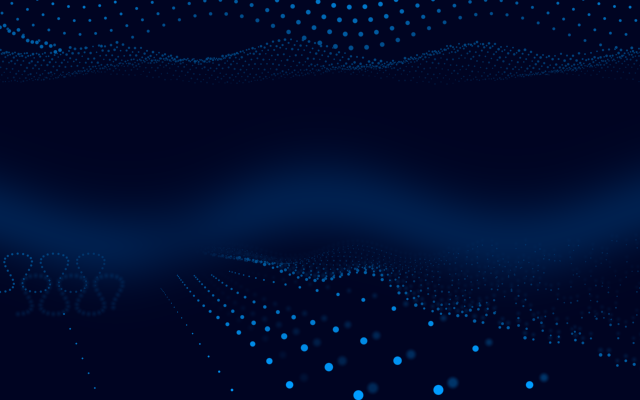
Give the GLSL for this background, as a Shadertoy shader.

```glsl
// Deep navy backdrop with a soft wavy glow, crossed by dotted waves.
// Fans of dots are looped along perspective strands; the dense fields
// repeat cells in x along rows of sine curves. Units: canvas heights.

#define NIGHT vec3(0.0, 0.016, 0.134)
#define GLOW vec3(0.0, 0.108, 0.172)
#define DOT_BLUE vec3(0.0, 0.61, 1.0)
#define FAN_STRANDS 5
#define FAN_DOTS 18
#define FIELD_ROWS 11
#define TOP_ROWS 5
#define FAN_RADIUS 0.0125
#define HALO_SOFTNESS 0.007

float hash(vec2 p) {
    return fract(sin(dot(p, vec2(127.1, 311.7))) * 43758.5453);
}

float disc(vec2 p, vec2 centre, float radius, float softness) {
    return 1.0 - smoothstep(radius - softness, radius + softness, length(p - centre));
}

float bump(float x, float centre, float width) {
    float d = (x - centre) / width;
    return exp(-d * d);
}

// Soft ridge of light, a little dimmer at the left dip
float ridgeGlow(vec2 p) {
    float ridge = 0.445 + 0.055 * sin(6.4 * (p.x - 0.55)) + 0.012 * (p.x - 0.8);
    float width = p.y > ridge ? 0.105 : 0.095;
    return bump(p.y, ridge, width) * (1.0 - 0.25 * bump(p.x, 0.45, 0.13));
}

// Position on a fan strand, u = 0 far away, u = 1 near the viewer
vec2 fanPoint(float k, float u) {
    vec2 start = vec2(0.395 + 0.037 * k, 0.33 - 0.04 * bump(k, 0.0, 0.6));
    vec2 end = vec2(0.58 + 0.13 * k + 0.014 * k * k, 0.025 + 0.015 * sin(2.1 * k));
    float hump = 0.06 * pow(k / 4.0, 6.0);
    float dip = 0.03 * sin(0.628 * k);
    vec2 q = mix(start, end, u);
    q.y += hump * sin(3.14159 * u) - dip * sin(6.28319 * u) * (1.0 - 0.5 * u);
    return q;
}

// Bright perspective strands with blurred echoes
float dotFan(vec2 p, float aa) {
    float light = 0.0;
    for (int i = 0; i < FAN_STRANDS; i++) {
        float k = float(i);
        float size = max(0.25, 1.03 - 0.13 * (k - 2.5) * (k - 2.5));
        for (int j = 0; j < FAN_DOTS; j++) {
            float u = exp(-0.19 * float(j));
            vec2 c = fanPoint(k, u);
            float r = FAN_RADIUS * size * (0.1 + 0.9 * u);
            light = max(light, disc(p, c, r, aa) * mix(0.35, 1.0, sqrt(u)));
            vec2 echo = c + vec2(0.022 + 0.014 * u, 0.004 + 0.014 * u);
            float strength = 0.32 * u * smoothstep(0.0, 3.0, k);
            light = max(light, disc(p, echo, r, HALO_SOFTNESS) * strength);
        }
    }
    return light;
}

// Fine wave field stretching to the right of the fan
float lowerField(vec2 p, float aa) {
    float light = 0.0;
    for (int i = 0; i < FIELD_ROWS; i++) {
        float v = float(i) / float(FIELD_ROWS - 1);
        float spacing = mix(0.012, 0.021, v);
        float id = floor(p.x / spacing);
        float x = (id + 0.5) * spacing;
        float far = 0.367 + 0.012 * sin(17.0 * x - 1.0) + 0.025 * smoothstep(1.15, 1.6, x);
        float near = 0.35 - 0.26 * (x - 0.6) + 0.045 * bump(x, 0.93, 0.09);
        float spread = smoothstep(0.9, 1.5, x);
        float y = mix(far, near, v) + 0.007 * sin(23.0 * x + 6.0 * v);
        y += (hash(vec2(id, v)) - 0.5) * 0.035 * spread;
        float r = mix(0.0014, 0.0036, v * v) * (0.7 + 0.5 * hash(vec2(v, id)));
        float keep = step(0.45 * spread, hash(vec2(id + 9.0, v)));
        float fade = smoothstep(0.48, 0.7, x) * mix(0.16, 0.6, v * v) * keep;
        light = max(light, disc(p, vec2(x, y), r, aa) * fade);
        light = max(light, disc(p, vec2(x, y + 0.012), r, HALO_SOFTNESS) * fade * 0.25);
    }
    return light;
}

// Hanging arcs and the faint wave band along the top
float upperField(vec2 p, float aa) {
    float light = 0.0;
    for (int i = 0; i < TOP_ROWS; i++) {
        float j = float(i);
        float x = (floor(p.x / 0.039 + 0.37 * j) + 0.5 - 0.37 * j) * 0.039;
        float y = 0.88 + 0.034 * j + 0.043 * (1.0 - cos(9.2 * (x - 0.885)));
        float centre = bump(x, 0.86, 0.3);
        float r = 0.0034 + 0.0026 * centre;
        light = max(light, disc(p, vec2(x, y), r, aa) * (0.48 + 0.09 * j));
    }
    for (int i = 0; i < FIELD_ROWS; i++) {
        float v = float(i) / float(FIELD_ROWS - 1);
        float id = floor(p.x / 0.015 + 0.4 * float(i));
        float x = (id + 0.5 - 0.4 * float(i)) * 0.015;
        float y = mix(0.872 + 0.016 * sin(15.0 * x - 9.5), 0.805, v);
        y += 0.012 * sin(11.0 * x + 5.0 * v) + 0.008 * (hash(vec2(id, v)) - 0.5);
        float r = mix(0.0028, 0.0015, v) * (0.6 + 0.6 * hash(vec2(v, id)));
        light = max(light, disc(p, vec2(x, y), r, aa) * mix(0.42, 0.13, v));
    }
    return light;
}

// Looping dotted thread, its blurred echo and a trail at the left
float leftThread(vec2 p, float aa) {
    float light = 0.0;
    for (int i = 0; i < 76; i++) {
        float t = float(i) / 75.0;
        float phase = 18.0 * t;
        vec2 c = vec2(0.26 * t + 0.022 * sin(2.0 * phase), 0.318 - 0.048 * cos(phase));
        light = max(light, disc(p, c, 0.0026, aa) * mix(0.5, 0.15, t));
        light = max(light, disc(p, c + vec2(0.045, -0.055), 0.004, HALO_SOFTNESS) * 0.13);
    }
    for (int i = 0; i < 14; i++) {
        float t = float(i) / 13.0;
        vec2 trail = mix(vec2(0.16, 0.215), vec2(0.237, 0.03), floor(t * 5.0) / 5.0);
        light = max(light, disc(p, trail, 0.002, aa) * 0.75);
        vec2 corner = vec2(0.15 * t, 0.94 - 0.07 * t + 0.018 * (hash(vec2(t, 3.0)) - 0.5));
        light = max(light, disc(p, corner, 0.0045, aa) * 0.6);
    }
    return light;
}

void mainImage(out vec4 fragColor, in vec2 fragCoord) {
    vec2 p = fragCoord / iResolution.y;
    float aa = 0.8 / iResolution.y;
    vec3 color = NIGHT + GLOW * ridgeGlow(p);
    float dots = max(dotFan(p, aa), lowerField(p, aa));
    dots = max(dots, max(upperField(p, aa), leftThread(p, aa)));
    fragColor = vec4(mix(color, DOT_BLUE, dots), 1.0);
}
```
